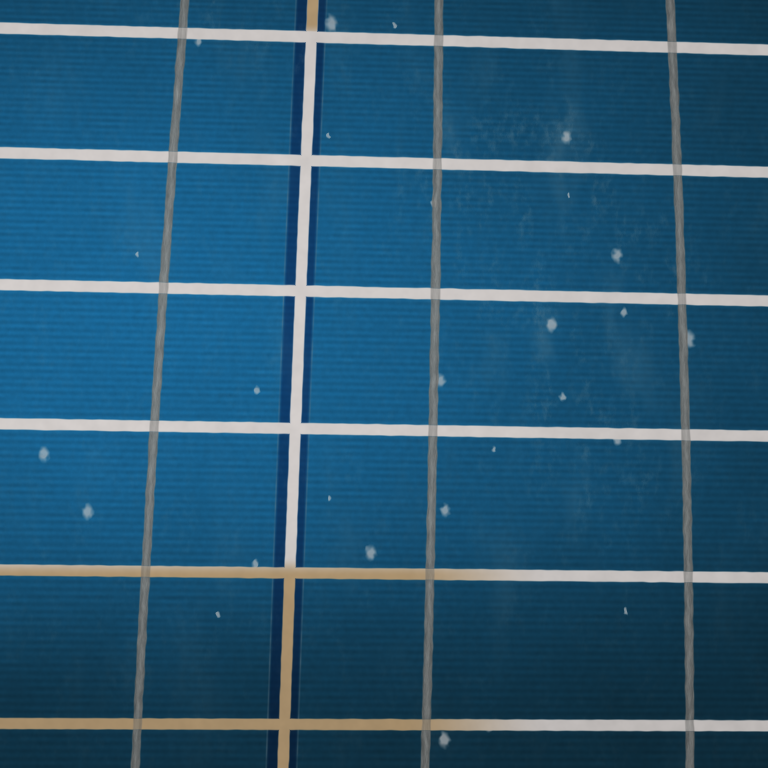
Give the GLSL for this texture, as a Shadertoy shader.

```glsl
// Weathered solar panel: blue cells divided by pale, slightly tilted grid lines and
// three grey busbars. Rows come from inverting a quadratic spacing, columns from
// gently bowed lines; gradient noise adds dust, grain and uneven light.

const float TAU = 6.28319;
const vec3 NAVY = vec3(0.045, 0.13, 0.17);
const vec3 BLUE = vec3(0.10, 0.395, 0.58);
const vec3 SEAM_BLUE = vec3(0.03, 0.13, 0.30);
const vec3 DUST = vec3(0.55, 0.59, 0.60);
const vec3 PALE = vec3(0.80, 0.78, 0.77);
const vec3 TAN = vec3(0.68, 0.58, 0.44);
const vec3 BAR_GREY = vec3(0.45, 0.45, 0.44);

vec2 hash2(vec2 p) {
    vec3 q = fract(p.xyx * vec3(0.1031, 0.1030, 0.0973));
    q += dot(q, q.yzx + 33.33);
    return fract((q.xx + q.yz) * q.zy);
}

float corner(vec2 cell, vec2 offset) {
    return dot(hash2(cell) * 2.0 - 1.0, offset);
}

// Gradient noise, roughly -0.7 to 0.7
float noise(vec2 p) {
    vec2 i = floor(p), f = fract(p);
    vec2 u = f * f * f * (f * (f * 6.0 - 15.0) + 10.0);
    vec2 e = vec2(1.0, 0.0);
    return mix(mix(corner(i, f), corner(i + e, f - e), u.x),
               mix(corner(i + e.yx, f - e.yx), corner(i + 1.0, f - 1.0), u.x), u.y);
}

float fbm(vec2 p) {
    float sum = 0.0, amp = 0.6;
    for (int i = 0; i < 4; i++) {
        sum += amp * noise(p);
        p = mat2(1.6, 1.2, -1.2, 1.6) * p + 7.3;
        amp *= 0.55;
    }
    return sum;
}

// Coverage of a line with the given half width
float stroke(float dist, float halfWidth, float soft) {
    return 1.0 - smoothstep(halfWidth - soft, halfWidth + soft, abs(dist));
}

float columnX(float y, float top, float bottom, float bow) {
    return mix(top, bottom, y) + bow * y * (1.0 - y);
}

// Soft streak from a to b
float smear(vec2 p, vec2 a, vec2 b, float radius) {
    vec2 d = b - a;
    float t = clamp(dot(p - a, d) / dot(d, d), 0.0, 1.0);
    vec2 r = (p - a - d * t) / radius;
    return exp(-dot(r, r));
}

// Dust: vertical wisps, two broad smears and fine grit
float dustAmount(vec2 p) {
    vec2 w = p + 0.03 * vec2(fbm(p * 6.0), fbm(p * 6.0 + 20.0));
    float wisps = smoothstep(0.0, 0.55, fbm(w * vec2(13.0, 5.0) + 3.0));
    float area = 0.25
        + 0.7 * smear(w, vec2(0.60, 0.22), vec2(0.80, 0.62), 0.07)
        + 0.7 * smear(w, vec2(0.69, 0.14), vec2(0.87, 0.36), 0.05)
        + 0.5 * smear(w, vec2(0.28, 0.0), vec2(0.36, 0.07), 0.03);
    float grit = smoothstep(-0.2, 0.5, fbm(p * vec2(95.0, 65.0)));
    float patchy = smoothstep(-0.25, 0.4, fbm(w * vec2(32.0, 14.0)));
    return area * (0.55 * wisps + 0.5 * patchy * grit);
}

// Sparse bright chips, one candidate per square of a jittered grid
float chips(vec2 p, float count) {
    vec2 id = floor(p * count), h = hash2(id + 11.0);
    vec2 d = fract(p * count) - 0.25 - 0.5 * h;
    float size = 0.04 + 0.09 * hash2(id + 47.0).x;
    d += 0.05 * noise(p * 150.0);
    return step(0.88, hash2(id + 83.0).y) * (1.0 - smoothstep(0.3 * size, size, length(d * vec2(1.0, 0.7))));
}

void mainImage(out vec4 fragColor, in vec2 fragCoord) {
    vec2 p = fragCoord / iResolution.xy;
    p.y = 1.0 - p.y; // measured downward
    float soft = max(0.0014, 0.8 / iResolution.y);

    // Row coordinate k solves y = a + b k + c k^2
    float a = mix(0.0365, 0.0651, p.x), b = mix(0.1576, 0.155, p.x), c = mix(0.0047, 0.0042, p.x);
    float k = (sqrt(b * b + 4.0 * c * (p.y - a)) - b) / (2.0 * c);
    float rowDist = (fract(k + 0.5) - 0.5) * (b + 2.0 * c * k);
    float wobble = 0.0008 * noise(p * 60.0);
    float gapDist = p.x - columnX(p.y, 0.4076, 0.3685, -0.005);

    // Cells: uneven light, fine contact fingers, mottling
    vec2 q = (p - vec2(0.15, 0.42)) / vec2(0.95, 0.6);
    float glow = exp(-dot(q, q)) * (1.0 - 0.45 * smoothstep(0.66, 0.95, p.y));
    vec3 color = mix(NAVY, BLUE, clamp(glow + 0.10 * fbm(p * 7.0), 0.0, 1.0));
    float fingers = cos(TAU * 20.0 * k) * (0.6 + 0.8 * noise(p * vec2(25.0, 60.0)));
    color *= 1.0 + 0.075 * fingers + 0.10 * fbm(p * 110.0);

    // Dark seam and hairlines beside the gap
    color = mix(color, SEAM_BLUE * (0.5 + 0.6 * glow), 0.6 * stroke(gapDist + 0.002, 0.019, 0.003));
    float hair = stroke(gapDist + 0.022, 0.0009, soft) + stroke(gapDist - 0.018, 0.0009, soft);
    color = mix(color, DUST, 0.35 * hair * (0.6 + noise(p * vec2(5.0, 40.0))));

    float lit = 0.55 + 0.45 * smoothstep(0.0, 0.6, glow);
    color = mix(color, DUST * lit, clamp(0.62 * dustAmount(p), 0.0, 0.65));
    color = mix(color, PALE, 0.6 * chips(p, 13.0));

    // Pale grid, warm toward the lower left and at the top of the gap
    float rows = stroke(rowDist + wobble, 0.0074, soft);
    float gap = stroke(gapDist + wobble, 0.0074, soft);
    float warm = smoothstep(0.725, 0.75, p.y) * (1.0 - smoothstep(0.52, 0.72, p.x));
    warm = max(warm, gap * (1.0 - rows) * (1.0 - smoothstep(0.03, 0.05, p.y)));
    vec3 gridColor = mix(PALE, TAN, warm) * (0.90 + 0.13 * glow + 0.06 * fbm(p * 40.0));
    color = mix(color, gridColor, max(rows, gap));

    // Worn metal busbars, thinner looking where they cross the rows
    for (int i = 0; i < 3; i++) {
        vec3 shape = i == 0 ? vec3(0.241, 0.176, -0.016)
                   : i == 1 ? vec3(0.5716, 0.5534, 0.01) : vec3(0.8724, 0.8984, 0.023);
        float d = p.x - columnX(p.y, shape.x, shape.y, shape.z) + 2.0 * wobble;
        float wear = fbm(vec2(d * 220.0 + float(i) * 9.0, p.y * 45.0));
        vec3 metal = BAR_GREY * (0.82 + 0.2 * glow + 0.35 * wear + 0.15 * stroke(d, 0.002, 0.003));
        color = mix(color, metal, stroke(d, 0.0058, soft) * (0.92 - 0.4 * rows));
    }

    fragColor = vec4(clamp(color, 0.0, 1.0), 1.0);
}
```
